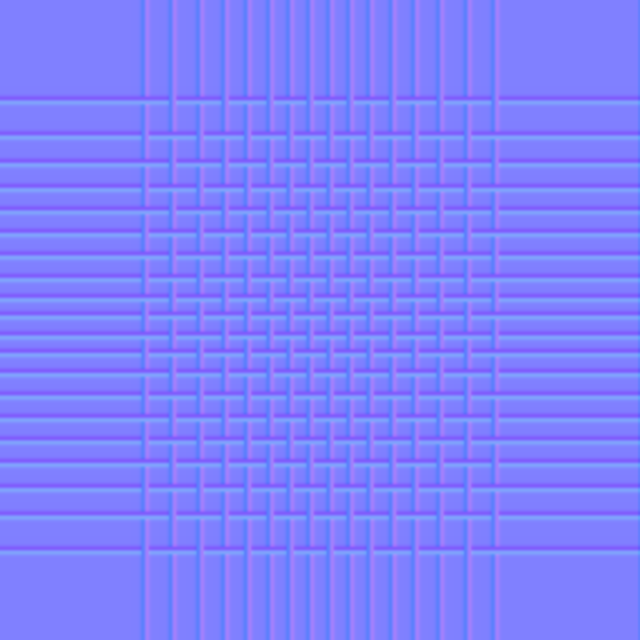
Reproduce this texture map procedurally as a Shadertoy shader.

```glsl
#define GRID 256.0
#define COLUMNS 16
#define ROWS 20
#define CENTER vec2(128.05, 125.83)
#define GROOVE_WIDTH 0.95
#define SLOPE vec2(0.135, 0.135)
#define FLAT_COLOR vec3(0.5, 0.5, 1.0)

// Spacing widens away from the middle
float columnOffset(float u) {
    float a = abs(u);
    return sign(u) * floor(8.0 * a + 0.024 * a * a * a + 0.5);
}

float rowOffset(float u) {
    float offset = 4.0;
    for (int k = 1; k < ROWS / 2; k++) {
        if (float(k) > abs(u)) break;
        float t = float(k) - 4.5;
        offset += 9.0 + floor(0.05 * t * t * t + 0.5);
    }
    return sign(u) * offset;
}

// Signed slope across a line, peaking one width from its axis
float edgeSlope(float d) {
    float t = d / GROOVE_WIDTH;
    return t * exp(0.5 - 0.5 * t * t);
}

// Fades a strand where it dips under a crossing one
float strandMask(float crossing, bool under) {
    return under ? smoothstep(0.7, 2.1, abs(crossing)) : 1.0;
}

void mainImage(out vec4 fragColor, in vec2 fragCoord) {
    vec2 p = fragCoord / iResolution.xy * GRID;
    vec2 q = p - CENTER;

    // Nearest column and row
    vec2 nearest = vec2(1000.0);
    int column = 0;
    int row = 0;
    for (int i = 0; i < COLUMNS; i++) {
        float d = q.x - columnOffset(float(i) - 0.5 * float(COLUMNS - 1));
        if (abs(d) < abs(nearest.x)) { nearest.x = d; column = i; }
    }
    for (int j = 0; j < ROWS; j++) {
        float d = q.y - rowOffset(float(j) - 0.5 * float(ROWS - 1));
        if (abs(d) < abs(nearest.y)) { nearest.y = d; row = j; }
    }

    // Plain weave: columns and rows take turns on top
    bool columnOnTop = (column + row) % 2 == 0;
    vec2 slope = vec2(edgeSlope(nearest.x), -edgeSlope(nearest.y));
    slope.x *= strandMask(nearest.y, !columnOnTop);
    slope.y *= strandMask(nearest.x, columnOnTop);

    // Thin bevel along the right border
    slope.x -= 0.8 * smoothstep(GRID - 1.3, GRID - 0.3, p.x);

    vec3 color = FLAT_COLOR;
    color.rg += SLOPE * slope;
    color.b -= 0.012 * min(dot(slope, slope), 1.0);
    fragColor = vec4(color, 1.0);
}
```
